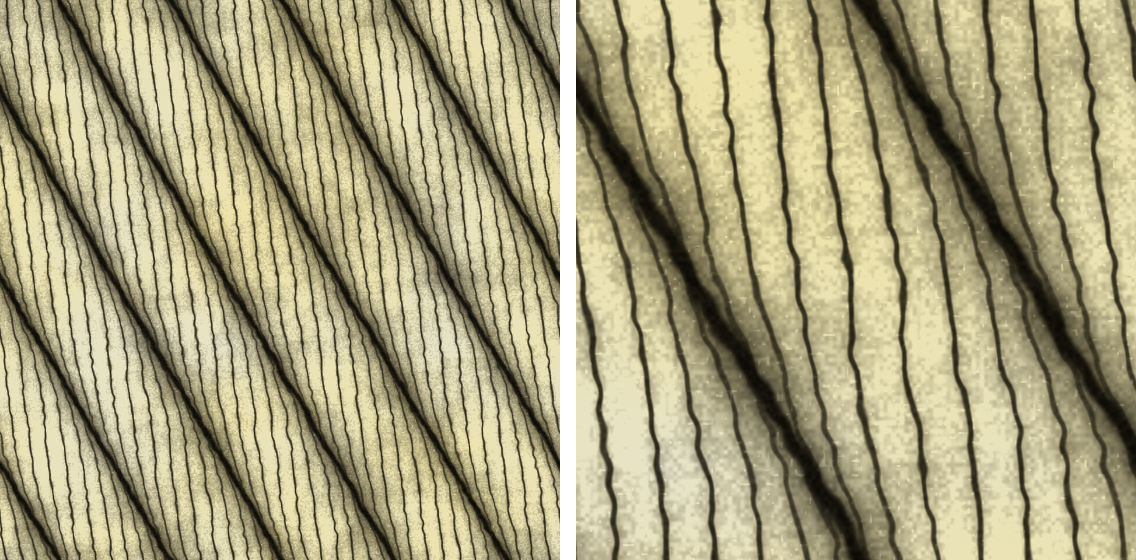
Left: the whole. Right: its middle third, enlarged.
Reproduce this pattern procedurally as a Shadertoy shader.

```glsl
// Worn twisted rope: diagonal strands of fine curved cords, tiling seamlessly.

const vec2 STRANDS = vec2(5.0, 3.0);   // strand repeats across and down
const float CORD_RATE = 16.2;          // cords met per canvas height along a seam
const float STRAND_STEP = 0.4;         // cord phase shift between strands
const float CORD_BEND = 3.4;           // cord phase gained across the strand
const float BULGE = 0.97;              // below 1 keeps the edge slope finite

float hash(vec2 p) {
    vec3 q = fract(vec3(p.xyx) * vec3(0.1031, 0.1030, 0.0973));
    q += dot(q, q.yzx + 33.33);
    return fract((q.x + q.y) * q.z);
}

// Value noise that wraps over the unit square.
float noise(vec2 uv, vec2 cells) {
    vec2 p = uv * cells;
    vec2 i = floor(p);
    vec2 f = fract(p);
    f = f * f * (3.0 - 2.0 * f);
    vec2 a = mod(i, cells);
    vec2 b = mod(i + 1.0, cells);
    return mix(mix(hash(a), hash(vec2(b.x, a.y)), f.x),
               mix(hash(vec2(a.x, b.y)), hash(b), f.x), f.y);
}

float fbm(vec2 uv, float cells) {
    float sum = 0.0;
    float weight = 0.5;
    for (int i = 0; i < 5; i++) {
        sum += weight * noise(uv, vec2(cells));
        cells *= 2.0;
        weight *= 0.5;
    }
    return sum / 0.96875;
}

// Distance to the nearest cord groove inside a strand.
float grooveDistance(float strand, float across, float down) {
    float bend = BULGE * (2.0 * across - 1.0);
    float phase = CORD_RATE * down + STRAND_STEP * strand
                + CORD_BEND * asin(bend) + 0.2;
    float slope = 2.0 * BULGE * CORD_BEND / sqrt(1.0 - bend * bend);
    vec2 gradient = vec2(STRANDS.x * slope, CORD_RATE - STRANDS.y * slope);
    return (0.5 - abs(fract(phase) - 0.5)) / length(gradient);
}

float line(float d, float halfWidth, float blur) {
    return 1.0 - smoothstep(halfWidth - blur, halfWidth + blur, d);
}

// Tone of the clean rope: rounded strands, cord grooves and deep seams.
float ropeTone(vec2 uv, float wobble, float pixel) {
    float down = 1.0 - uv.y;
    float s = STRANDS.x * uv.x - STRANDS.y * down - 0.52 + wobble;
    float across = fract(s);
    float edge = abs(2.0 * across - 1.0);
    float seam = min(across, 1.0 - across) / length(STRANDS);
    float groove = grooveDistance(floor(s), across, down);

    float blur = 0.0007 + 0.5 * pixel;
    float fade = 1.0 - 0.5 * edge * edge * edge;
    float tone = 1.04 - 0.24 * edge * edge;
    tone *= 1.0 - 0.34 * fade * exp(-groove / 0.0045);
    tone *= 1.0 - 0.78 * fade * line(groove, 0.0016, blur);
    tone *= 1.0 - 0.78 * exp(-seam / 0.013);
    tone *= 1.0 - 0.85 * line(seam, 0.0042, 0.0022 + 0.5 * pixel);
    return tone;
}

// Dark olive to pale straw, warmer in the middle tones.
vec3 strawColour(float tone) {
    float t = clamp(tone, 0.0, 1.0);
    vec3 colour = mix(vec3(0.05, 0.045, 0.02), vec3(0.92, 0.89, 0.71), t);
    return colour - t * (1.0 - t) * vec3(0.0, 0.04, 0.11);
}

void mainImage(out vec4 fragColor, in vec2 fragCoord) {
    vec2 uv = fragCoord / iResolution.xy;
    float pixel = 1.0 / iResolution.y;

    float wobble = 0.025 * (noise(uv, vec2(22.0)) - 0.5)
                 + 0.02 * (noise(uv, vec2(90.0)) - 0.5);
    float tone = ropeTone(uv, wobble, pixel);

    // Broad stains and blotches
    float stain = fbm(uv, 6.0) - 0.5;
    float blotch = fbm(uv + 0.37, 24.0) - 0.5;
    tone *= 1.0 + 0.36 * stain + 0.34 * blotch;

    // Woven threads and grain
    float weft = noise(uv, vec2(24.0, 256.0)) - 0.5;
    float warp = noise(uv, vec2(256.0, 24.0)) - 0.5;
    float grain = noise(uv, vec2(400.0)) - 0.5;
    tone += (0.06 * (weft + warp) + 0.24 * grain) * (0.25 + 0.75 * tone);

    // Pale dust flecks
    float fleck = smoothstep(0.8, 0.98, noise(uv + 0.13, vec2(360.0)));
    tone += 0.16 * fleck * smoothstep(0.05, 0.35, tone);

    vec3 colour = strawColour(tone);
    float hue = fbm(uv + 0.61, 5.0) - 0.5;
    colour *= 1.0 + hue * vec3(0.04, 0.0, -0.22);
    fragColor = vec4(clamp(colour, 0.0, 1.0), 1.0);
}
```
